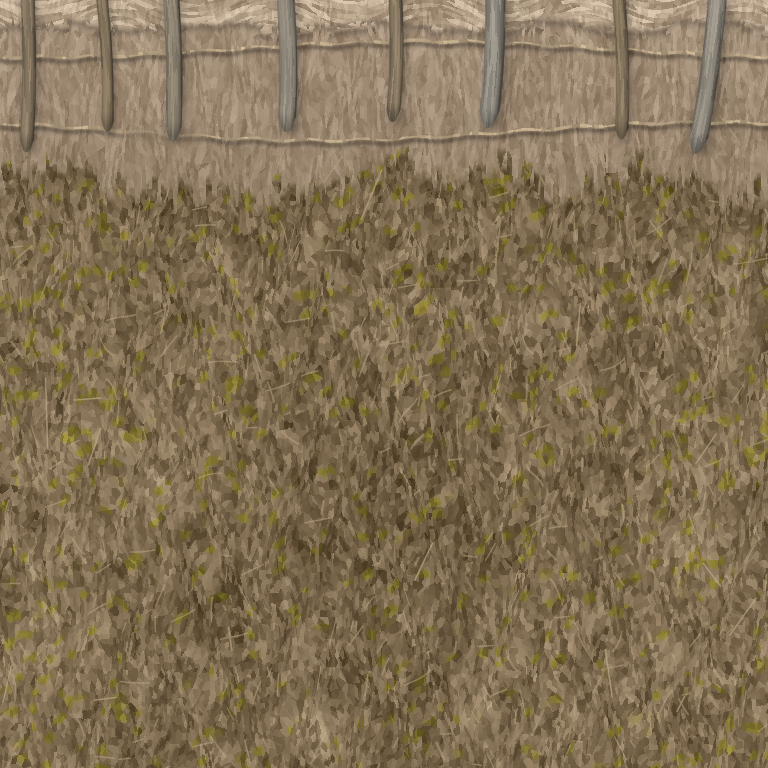
Give the GLSL for this texture, as a WebGL 2 fragment shader.

```glsl
#version 300 es
precision highp float;
// Weathered thatch: mossy reed slope below a pale, tied ridge with wooden posts.
uniform vec2 u_resolution;
out vec4 fragColor;

const vec3 REED_DARK = vec3(0.25, 0.19, 0.10);
const vec3 REED_LIGHT = vec3(0.74, 0.65, 0.53);
const vec3 RIDGE_DARK = vec3(0.45, 0.37, 0.28);
const vec3 RIDGE_LIGHT = vec3(0.77, 0.69, 0.60);
const vec3 CAP_LIGHT = vec3(0.86, 0.78, 0.68);
const vec3 MOSS = vec3(0.43, 0.40, 0.08);
const vec3 STRAW = vec3(0.74, 0.66, 0.53);
const vec3 WOOD_BROWN = vec3(0.50, 0.44, 0.35);
const vec3 WOOD_GREY = vec3(0.55, 0.53, 0.49);
const float EDGE_HEIGHT = 0.765;
const float EDGE_JAG = 0.045;
const float CAP_HEIGHT = 0.967;
const float TWINE_WIDTH = 0.0022;
const float STRAW_WIDTH = 0.0009;

// Posts: top x, bottom x, tip y, half width.
const vec4 POSTS[8] = vec4[8](
  vec4(0.036, 0.034, 0.802, 0.009), vec4(0.133, 0.140, 0.828, 0.0075),
  vec4(0.223, 0.225, 0.816, 0.0105), vec4(0.372, 0.373, 0.828, 0.0115),
  vec4(0.515, 0.511, 0.841, 0.009), vec4(0.645, 0.635, 0.833, 0.013),
  vec4(0.806, 0.809, 0.818, 0.0085), vec4(0.934, 0.906, 0.800, 0.012));
// Bumps of the ridge edge: x, width, rise.
const vec3 BUMPS[7] = vec3[7](
  vec3(0.08, 0.05, 0.017), vec3(0.30, 0.12, -0.020), vec3(0.525, 0.04, 0.030),
  vec3(0.65, 0.04, 0.018), vec3(0.73, 0.03, -0.022), vec3(0.82, 0.05, 0.016),
  vec3(0.95, 0.05, -0.022));
// Broad tone patches on the slope: x, y, radius, tone.
const vec4 PATCHES[8] = vec4[8](
  vec4(0.50, 0.33, 0.16, -0.11), vec4(0.26, 0.20, 0.07, -0.12),
  vec4(0.92, 0.27, 0.07, 0.11), vec4(0.625, 0.08, 0.025, 0.20),
  vec4(0.405, 0.05, 0.03, 0.20), vec4(0.06, 0.17, 0.05, 0.10),
  vec4(0.20, 0.38, 0.05, 0.10), vec4(0.52, 0.62, 0.04, 0.13));

vec2 hash2(vec2 p) {
  vec3 q = fract(p.xyx * vec3(0.1031, 0.1030, 0.0973));
  q += dot(q, q.yzx + 33.33);
  return fract((q.xx + q.yz) * q.zy);
}

// Cellular noise: distance to the nearest seed, and that seed's random shade.
vec2 cells(vec2 p) {
  vec2 base = floor(p), best = vec2(9.0, 0.0);
  for (int k = 0; k < 9; k++) {
    vec2 id = base + vec2(k % 3 - 1, k / 3 - 1);
    float d = length(id + hash2(id) - p);
    if (d < best.x) best = vec2(d, hash2(id + 71.3).x);
  }
  return best;
}

// Loose stalks scattered on a grid; returns coverage.
float stalks(vec2 uv, float grid, float chance, float aa) {
  vec2 p = uv * grid;
  float cover = 0.0;
  for (int k = 0; k < 9; k++) {
    vec2 id = floor(p) + vec2(k % 3 - 1, k / 3 - 1);
    vec2 r = hash2(id + grid), s = hash2(id + grid + 19.7);
    float angle = s.x < 0.2 ? s.y * 0.6 : 1.57 + (s.y - 0.5) * 1.3;
    vec2 dir = vec2(cos(angle), sin(angle)), q = p - id - r;
    float along = clamp(dot(q, dir), -0.5 * r.y - 0.1, 0.5 * r.y + 0.1);
    float d = length(q - dir * along) / grid - STRAW_WIDTH;
    cover = max(cover, step(fract(s.x * 17.0), chance) * (1.0 - smoothstep(-aa, aa, d)));
  }
  return cover;
}

float bell(float d) { return exp(-d * d); }

void main() {
  vec2 uv = gl_FragCoord.xy / u_resolution;
  float aa = 0.8 / u_resolution.y;
  vec2 lean = uv + 0.004 * vec2(sin(uv.y * 37.0 + 5.0 * sin(uv.x * 23.0)), sin(uv.x * 41.0));

  // Shared fibre layers
  float fine = cells(lean * vec2(210.0, 100.0)).y - 0.5;
  float blade = cells(lean * vec2(120.0, 48.0) + 7.0).y - 0.5;
  float clump = cells(lean * vec2(42.0, 30.0) + fine * 0.8).y - 0.5;
  float waves = sin(uv.x * 19.0 + 3.0 * sin(uv.y * 11.0)) * sin(uv.y * 23.0 + 2.0 * sin(uv.x * 13.0));

  // Ragged lower edge of the ridge
  float edge = EDGE_HEIGHT;
  for (int i = 0; i < 7; i++) edge += BUMPS[i].z * bell((uv.x - BUMPS[i].x) / BUMPS[i].y);
  edge += EDGE_JAG * (cells(vec2(uv.x * 120.0, uv.y * 14.0)).y - 0.5) + 0.012 * fine;

  // Mossy slope
  float tone = 0.50 + 0.36 * fine + 0.30 * blade + 0.16 * clump + 0.04 * waves;
  for (int i = 0; i < 8; i++) tone += PATCHES[i].w * bell(length(uv - PATCHES[i].xy) / PATCHES[i].z);
  float below = max(edge - uv.y, 0.0);
  tone -= exp(-below / 0.035) * (0.17 + 0.3 * clump);
  float arch = length((uv - vec2(0.535, 0.625)) * vec2(1.0, 1.6)) - 0.035;
  tone -= 0.2 * bell(arch / 0.012) * step(0.625, uv.y);
  vec3 color = mix(REED_DARK, REED_LIGHT, clamp(tone, 0.0, 1.0));
  vec2 tuft = cells(lean * 58.0 + blade * 0.5);
  float mossy = smoothstep(0.55, 0.2, tuft.x) * smoothstep(0.74, 0.86, tuft.y + 0.09 * waves);
  color = mix(color, MOSS * (0.75 + 0.8 * tone), 0.62 * mossy);
  float loose = max(0.55 * stalks(lean, 34.0, 0.35, aa), 0.75 * stalks(uv, 13.0, 0.16, aa));
  color = mix(color, STRAW, loose);

  // Pale combed ridge
  float comb = cells(lean * vec2(210.0, 38.0) + 3.0).y - 0.5;
  float ridgeTone = 0.52 + 0.34 * comb + 0.25 * fine + 0.1 * clump + 0.8 * (uv.y - 0.86);
  vec3 ridge = mix(RIDGE_DARK, RIDGE_LIGHT, clamp(ridgeTone, 0.0, 1.0));
  ridge = mix(ridge, STRAW, 0.5 * stalks(uv, 16.0, 0.12, aa));
  color = mix(color, ridge, smoothstep(-0.006, 0.006, uv.y - edge));

  // Straw cap lying crosswise
  float cross = cells(vec2(uv.x * 34.0, uv.y * 210.0 + 3.0 * sin(uv.x * 31.0))).y - 0.5;
  float capLine = uv.y - CAP_HEIGHT - 0.014 * clump - 0.006 * sin(uv.x * 29.0);
  color *= 1.0 - 0.2 * bell((capLine + 0.005) / 0.006);
  vec3 cap = mix(RIDGE_DARK, CAP_LIGHT, clamp(0.68 + 0.6 * cross + 0.3 * fine, 0.0, 1.0));
  color = mix(color, cap, smoothstep(-0.006, 0.006, capLine));

  // Two twines with soft shadows
  for (int i = 0; i < 2; i++) {
    float swing = i == 0 ? 0.0104 * cos(6.283 * (uv.x - 0.05)) : -0.0117 * cos(6.283 * (uv.x + 0.08));
    float d = uv.y - (i == 0 ? 0.936 : 0.829) + swing + 0.0015 * sin(uv.x * 90.0);
    float shown = i == 0 ? 1.0 : 1.0 - 0.7 * bell((uv.x - 0.2) / 0.06);
    color *= 1.0 - 0.28 * shown * bell((d + 0.005) / 0.004);
    float cord = 1.0 - smoothstep(-aa, aa, abs(d) - TWINE_WIDTH * (0.8 + 0.7 * clump));
    color = mix(color, STRAW * (1.0 + 0.35 * blade), 0.85 * shown * cord);
  }

  // Rounded wooden posts
  for (int i = 0; i < 8; i++) {
    vec4 post = POSTS[i];
    float t = (1.0 - uv.y) / (1.0 - post.z);
    float x = uv.x - mix(post.x, post.y, t) - 0.003 * sin(3.14 * t);
    float width = post.w * sqrt(clamp((uv.y - post.z) / (1.8 * post.w), 0.0, 1.0));
    float inside = smoothstep(-aa, aa, width - abs(x)) * step(post.z, uv.y);
    float shade = smoothstep(post.z - 0.012, post.z + 0.01, uv.y);
    color *= 1.0 - 0.3 * shade * bell((x - 0.4 * post.w) / (1.2 * post.w));
    float side = x / post.w;
    float grain = cells(vec2(x * 420.0, uv.y * 22.0) + float(i) * 9.0).y - 0.5;
    vec3 wood = mix(WOOD_BROWN, WOOD_GREY, smoothstep(0.008, 0.013, post.w));
    wood *= 1.08 - 0.42 * pow(abs(side + 0.15), 2.5) + 0.26 * grain;
    wood *= 0.72 + 0.28 * smoothstep(post.z, post.z + 0.03, uv.y);
    color = mix(color, wood, inside);
  }
  fragColor = vec4(color, 1.0);
}
```
